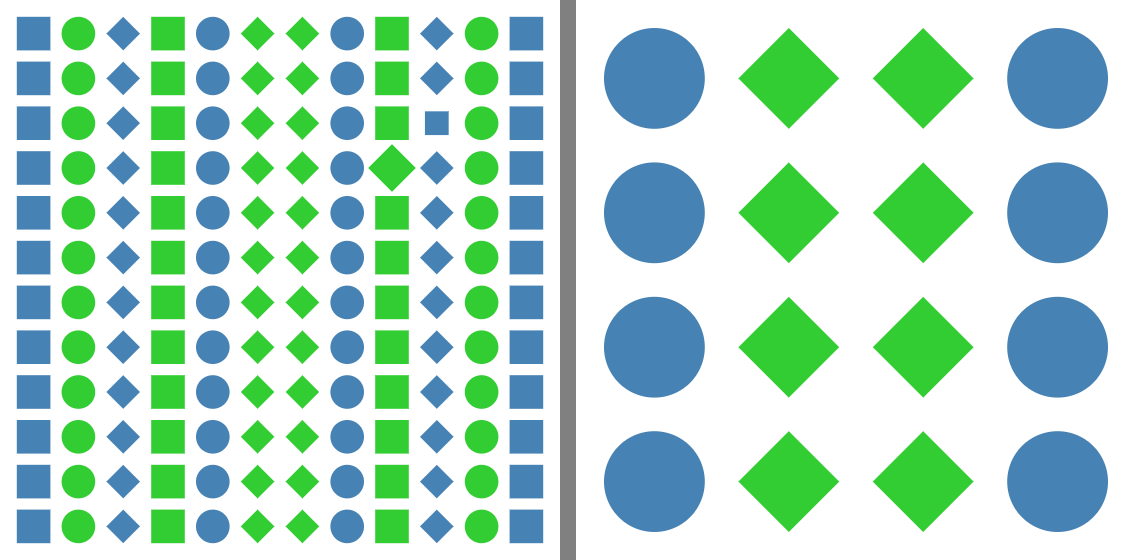
Left: the whole. Right: its middle third, enlarged.
Write a WebGL 2 fragment shader that draws this pattern.

```glsl
#version 300 es
precision highp float;
// A 12 by 12 grid of blue and green squares, discs and diamonds in mirrored columns, two of them turned.

uniform vec2 u_resolution;
out vec4 fragColor;

float boxDistance(vec2 p, float halfSide) {
    vec2 q = abs(p) - halfSide;
    return length(max(q, 0.0)) + min(max(q.x, q.y), 0.0);
}

vec2 turnEighth(vec2 p) {
    return vec2(p.x - p.y, p.x + p.y) * sqrt(0.5);
}

// Kinds: 0 square, 1 disc, 2 diamond
float shapeDistance(vec2 p, int kind) {
    if (kind == 0) return boxDistance(p, 0.03);
    if (kind == 1) return length(p) - 0.03;
    return boxDistance(turnEighth(p), 0.03 * sqrt(0.5));
}

void main() {
    float canvasSize = min(u_resolution.x, u_resolution.y);
    vec2 uv = (gl_FragCoord.xy - 0.5 * u_resolution) / canvasSize + 0.5;
    ivec2 home = ivec2(floor((uv - 0.02) / 0.08));
    vec3 color = vec3(1.0);

    // Neighbours are included because a turned square reaches past its cell
    for (int dy = -1; dy <= 1; dy++) {
        for (int dx = -1; dx <= 1; dx++) {
            ivec2 cell = home + ivec2(dx, dy);
            if (any(lessThan(cell, ivec2(0))) || any(greaterThan(cell, ivec2(11)))) continue;

            // Shape and color follow the column, mirrored about the middle
            int column = min(cell.x, 11 - cell.x);
            vec2 p = uv - (vec2(cell) * 0.08 + 0.06);

            // Two odd ones out, turned by an eighth
            if (cell == ivec2(8, 8) || cell == ivec2(9, 9)) p = turnEighth(p);

            float dist = shapeDistance(p, column % 3);
            float coverage = clamp(0.5 - dist * canvasSize, 0.0, 1.0);
            vec3 steelBlue = vec3(0.275, 0.510, 0.706);
            vec3 limeGreen = vec3(0.196, 0.804, 0.196);
            color = mix(color, column % 2 == 0 ? steelBlue : limeGreen, coverage);
        }
    }
    fragColor = vec4(color, 1.0);
}
```
